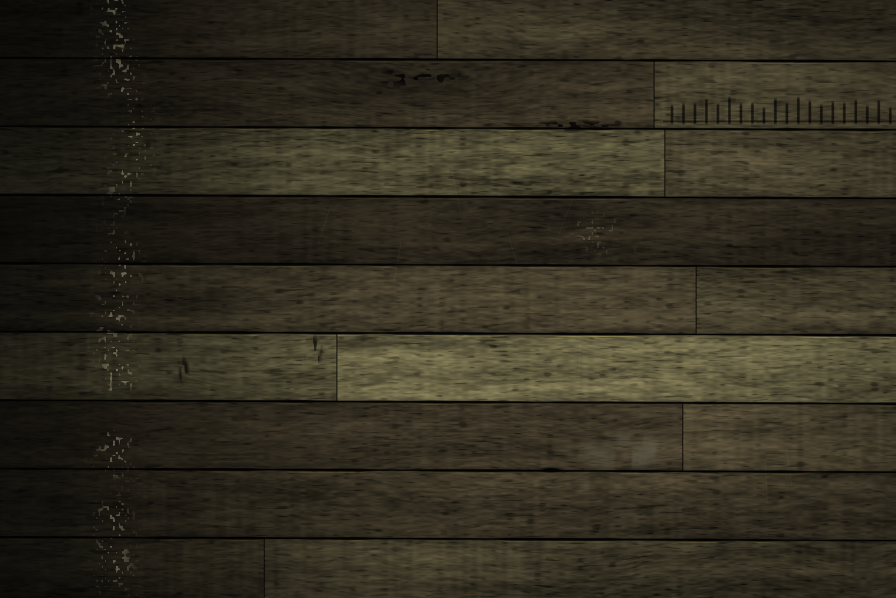
Write a Shadertoy shader that draws this texture.

```glsl
// Dim, weathered floor of nine horizontal wood plank rows with worn marks.
#define PITCH 0.1145        // row height, in canvas heights
#define TOP_OFFSET 0.0149   // hidden part of the top row
#define TILT 0.006          // slight slope of the seams
#define SEAM_WIDTH 0.0017   // half width of the gaps between rows
#define JOINT_WIDTH 0.0009  // half width of the butt joints
#define GRAIN 0.95          // contrast of the wood grain
#define SCRATCHES 9
#define WARM vec3(1.04, 0.91, 0.66)
#define OLIVE vec3(1.02, 0.96, 0.67)
#define PALE vec3(0.40, 0.39, 0.32)

// Joint position (fraction of the width; 2 = none), left tone, right tone.
const vec3 ROWS[9] = vec3[9](
    vec3(0.488, 0.22, 0.26), vec3(0.730, 0.22, 0.27), vec3(0.742, 0.32, 0.27),
    vec3(2.000, 0.16, 0.16), vec3(0.777, 0.25, 0.27), vec3(0.376, 0.37, 0.37),
    vec3(0.762, 0.21, 0.25), vec3(2.000, 0.23, 0.23), vec3(0.295, 0.25, 0.27));

float hash(vec2 p) {
    vec3 q = fract(vec3(p.xyx) * 0.1031);
    q += dot(q, q.yzx + 33.33);
    return fract((q.x + q.y) * q.z);
}

float noise(vec2 p) {
    vec2 i = floor(p), f = fract(p);
    f = f * f * (3.0 - 2.0 * f);
    return mix(mix(hash(i), hash(i + vec2(1, 0)), f.x),
               mix(hash(i + vec2(0, 1)), hash(i + vec2(1, 1)), f.x), f.y);
}

float fbm(vec2 p) {
    float sum = 0.0, amp = 0.5;
    for (int i = 0; i < 4; i++) {
        sum += amp * noise(p);
        p = p * 2.03 + 17.1;
        amp *= 0.5;
    }
    return sum;
}

// Antialiased line coverage from a distance.
float stroke(float d, float halfWidth) {
    float aa = 0.75 / iResolution.y;
    return 1.0 - smoothstep(halfWidth - aa, halfWidth + aa, abs(d));
}

// Soft elliptical mask.
float blob(vec2 p, vec2 center, vec2 radius) {
    return 1.0 - smoothstep(0.3, 1.0, length((p - center) / radius));
}

// Long streaks, fine fibres, pores and faint saw marks, centred on zero.
float woodGrain(vec2 p, float seed) {
    vec2 q = p + vec2(seed * 37.0, seed * 11.0);
    q.y += 0.016 * (noise(q * vec2(4.0, 9.0)) - 0.5)
         + 0.005 * (noise(q * vec2(17.0, 24.0)) - 0.5);
    float streaks = fbm(q * vec2(3.0, 40.0)) - 0.47;
    float fibres = noise(q * vec2(38.0, 230.0)) - 0.5;
    float fine = noise(q * vec2(95.0, 430.0) + 7.0) - 0.5;
    float pores = smoothstep(0.72, 0.95, noise(q * vec2(55.0, 310.0) + 31.0));
    float saw = (noise(vec2(q.x * 120.0, q.y * 6.0)) - 0.5) * noise(q * 5.0);
    return 0.75 * streaks + 0.36 * fibres + 0.3 * fine - 0.3 * pores + 0.2 * saw;
}

void mainImage(out vec4 fragColor, in vec2 fragCoord) {
    vec2 p = fragCoord / iResolution.y;
    float aspect = iResolution.x / iResolution.y;
    float x = p.x / aspect;
    vec2 uv = vec2(x, p.y);

    // Plank layout
    float level = (1.0 - p.y + TOP_OFFSET - TILT * (x - 0.5)) / PITCH;
    float row = clamp(floor(level), 0.0, 8.0);
    float v = level - row;
    vec3 plank = ROWS[int(row)];
    float side = step(plank.x, x);
    float seed = hash(vec2(row + 3.0, side * 7.0 + 1.0));
    float tone = mix(plank.y, plank.z, side);

    // Wood, with grain bending around a knot in the second row
    vec2 knot = (uv - vec2(0.49, 0.845)) * vec2(7.0, 28.0);
    float swirl = exp(-dot(knot, knot)) * step(abs(row - 1.0), 0.5);
    float grain = woodGrain(p + vec2(0.0, 0.022 * swirl), seed);
    float blotch = fbm(p * vec2(3.5, 10.0) + seed * 29.0) - 0.47;
    float shade = tone * max(1.0 + GRAIN * grain + 0.55 * blotch, 0.15);
    shade *= 1.0 - 0.25 * swirl;
    vec3 color = shade * mix(WARM, OLIVE, smoothstep(0.2, 0.34, tone));

    // Pits near the knot, comb of saw ticks, stains on the pale row
    float speck = noise(p * vec2(95.0, 190.0));
    float pits = blob(uv, vec2(0.465, 0.87), vec2(0.07, 0.022))
               + blob(uv, vec2(0.64, 0.79), vec2(0.07, 0.012));
    color *= 1.0 - 0.75 * pits * smoothstep(0.62, 0.75, speck);
    float tick = stroke((fract(x * 78.0) - 0.5) * aspect / 78.0, 0.0022);
    float tickTop = 0.815 + 0.018 * noise(vec2(floor(x * 78.0), 4.0));
    float comb = tick * smoothstep(0.735, 0.75, x) * smoothstep(0.790, 0.796, p.y)
               * (1.0 - smoothstep(tickTop, tickTop + 0.008, p.y));
    color *= 1.0 - 0.65 * comb;
    color *= 1.0 - 0.5 * stroke(p.y - 0.797, 0.0015) * step(0.74, x);
    float stain = blob(uv, vec2(0.35, 0.41), vec2(0.012, 0.04))
                + blob(uv, vec2(0.205, 0.38), vec2(0.008, 0.03));
    color *= 1.0 - 0.7 * stain * smoothstep(0.5, 0.7, noise(p * vec2(150.0, 60.0)));

    // Light from the centre right, fading to the left and the corners
    float light = mix(0.24, 1.06, smoothstep(-0.12, 0.58, x));
    light *= 1.0 - 0.22 * smoothstep(0.72, 1.05, x);
    light *= 1.0 - 0.28 * smoothstep(0.25, 0.55, abs(p.y - 0.48));
    color *= light;

    // Rubbed-off finish and a trail of pale flecks
    float worn = blob(uv, vec2(0.70, 0.245), vec2(0.075, 0.04)) * step(abs(row - 6.0), 0.5);
    color = mix(color, PALE, 0.5 * worn * smoothstep(0.4, 0.7, noise(p * vec2(45.0, 14.0))));
    float trail = exp(-pow((x - 0.14 + 0.03 * (noise(vec2(p.y * 9.0, 2.0)) - 0.5)) / 0.018, 2.0));
    float flecks = smoothstep(0.72, 0.86, noise(p * 210.0)) * smoothstep(0.4, 0.65, noise(p * 16.0));
    float sheen = blob(uv, vec2(0.69, 0.61), vec2(0.10, 0.05));
    color += PALE * flecks * (0.65 * trail + 0.3 * sheen);

    // Thin stray scratches
    for (int i = 0; i < SCRATCHES; i++) {
        float k = float(i);
        vec2 start = vec2(aspect * (0.35 + 0.6 * hash(vec2(k, 5.0))), hash(vec2(k, 9.0)));
        vec2 dir = normalize(vec2(hash(vec2(k, 13.0)) - 0.35, 1.0));
        vec2 rel = p - start;
        float t = clamp(dot(rel, dir), 0.0, 0.07);
        color += 0.09 * PALE * stroke(length(rel - dir * t), 0.0006);
    }

    // Seams, joints, lit upper edges and shadow below each gap
    float seamDist = min(v, 1.0 - v) * PITCH;
    float rough = noise(vec2(p.x * 22.0, floor(level + 0.5) * 5.0));
    float edge = stroke(v * PITCH - 0.0042, 0.0007) * smoothstep(0.4, 0.8, rough);
    color += edge * light * tone * vec3(0.55, 0.5, 0.22);
    color *= 1.0 - 0.28 * exp(-seamDist * 190.0);
    color *= 1.0 - 0.93 * stroke(seamDist, SEAM_WIDTH * (0.65 + 0.7 * rough));
    color *= 1.0 - 0.75 * stroke((x - plank.x) * aspect, JOINT_WIDTH);
    color *= 1.0 - 0.9 * blob(uv, vec2(0.615, 0.214), vec2(0.017, 0.006));

    fragColor = vec4(max(color, vec3(0.008, 0.008, 0.005)), 1.0);
}
```
